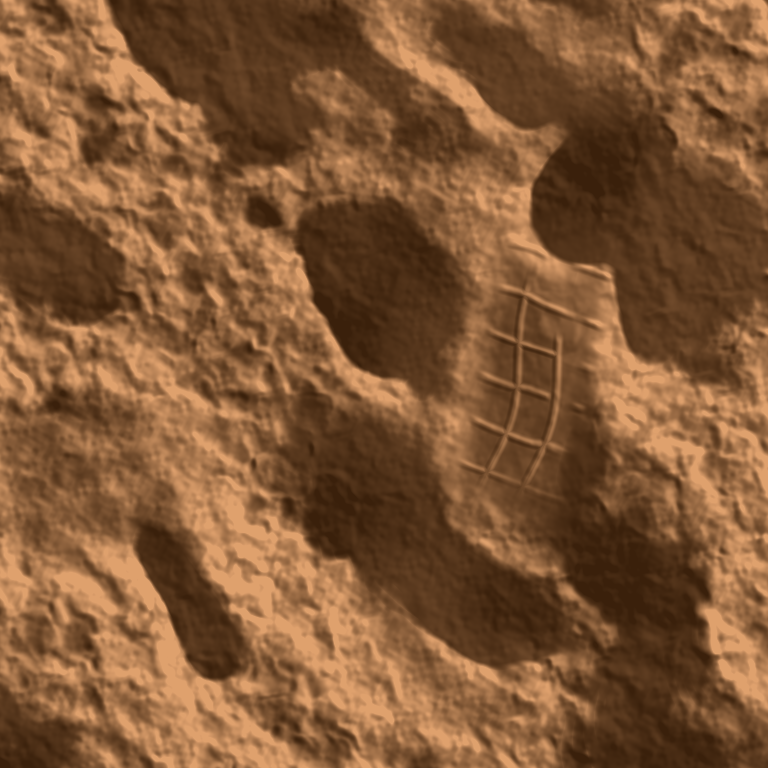
Write a WebGL 1 fragment shader that draws this texture.

```glsl
precision highp float;
// Rough ochre sand with ridges, hollows and a boot print, lit low from the upper right.
uniform vec2 u_resolution;

const vec2 SUN = vec2(0.76, 0.65);

float hash(vec2 p) {
  vec3 q = fract(p.xyx * 0.1031);
  q += dot(q, q.yzx + 33.33);
  return fract((q.x + q.y) * q.z);
}

float noise(vec2 p) {
  vec2 i = floor(p), f = fract(p);
  f = f * f * f * (f * (f * 6.0 - 15.0) + 10.0);
  return mix(mix(hash(i), hash(i + vec2(1.0, 0.0)), f.x),
             mix(hash(i + vec2(0.0, 1.0)), hash(i + 1.0), f.x), f.y);
}

vec2 turn(vec2 p, float a) {
  float c = cos(a), s = sin(a);
  return vec2(c * p.x - s * p.y, s * p.x + c * p.y);
}

// Coordinates along the sole: x across, y towards the heel.
vec2 soleSpace(vec2 p) {
  return turn(p - vec2(0.70, 0.52), 0.21);
}

float soleMask(vec2 f) {
  float d = length(max(abs(f) - vec2(0.035, 0.14), 0.0));
  return 1.0 - smoothstep(0.015, 0.085, d);
}

// One jittered oval hollow per cell, in staggered rows.
float hollows(vec2 p) {
  vec2 g = p * 2.5 + vec2(-0.1, 0.0);
  g.x += 0.45 * mod(floor(g.y), 2.0);
  vec2 id = floor(g);
  vec2 jitter = vec2(hash(id + 7.0), hash(id + 19.0)) - 0.5;
  vec2 d = turn(fract(g) - 0.5 - 0.25 * jitter, 0.75);
  float r = mix(0.26, 0.37, hash(id + 41.0));
  return 1.0 - smoothstep(0.35, 1.0, length(d * vec2(0.95, 1.35)) / r);
}

// Large forms: ridges falling to the lower right, hollows, flattened sole.
float relief(vec2 p) {
  vec2 w = p + 0.1 * (vec2(noise(p * 6.0), noise(p * 6.0 + 31.0)) - 0.5);
  vec2 d = turn(w, 0.8);
  float h = 0.21 * noise(d * vec2(2.4, 5.6) + 11.0) + 0.055 * noise(d * vec2(8.0, 11.0) + 50.0);
  h += 0.02 * noise(turn(p, 0.4) * 24.0) - 0.075 * hollows(w);
  vec2 f = soleSpace(p);
  h = mix(h, 0.12, 0.85 * soleMask(f));
  float heel = length((f - vec2(0.01, 0.215)) * vec2(0.9, 0.85) + 0.15 * (w - p));
  return h - 0.06 * (1.0 - smoothstep(0.045, 0.09, heel));
}

float rib(float d) {
  return 1.0 - smoothstep(0.001, 0.007, abs(d));
}

// Raised tread: two bent lengthwise ribs and worn crossbars.
float tread(vec2 f) {
  float bend = f.x + 0.35 * f.y * f.y + 0.008 * sin(f.y * 24.0);
  float row = f.y + 0.15 * f.x + 0.008 * noise(f * 25.0);
  float bars = rib((fract(row * 17.0) - 0.5) / 17.0);
  float wear = smoothstep(0.25, 0.55, noise(f * 27.0 + 5.0));
  float rails = rib(abs(bend) - 0.026) * smoothstep(0.2, 0.45, noise(f * 15.0 + 8.0));
  float ends = 1.0 - smoothstep(0.13, 0.18, abs(f.y));
  return max(rails, bars * wear) * ends * (1.0 - smoothstep(0.06, 0.08, abs(f.x)));
}

// Small forms: clods, crumbs and grains, calmer inside the print.
float grains(vec2 p) {
  vec2 f = soleSpace(p);
  float sole = soleMask(f);
  float rough = smoothstep(0.3, 0.7, noise(p * 5.5 + 3.0));
  vec2 w = p + 0.014 * vec2(noise(p * 38.0), noise(p * 38.0 + 17.0));
  float h = (0.008 + 0.013 * rough) * noise(turn(w, 0.7) * vec2(28.0, 40.0));
  h += (0.006 + 0.006 * rough) * noise(turn(w, 1.2) * 70.0);
  h += 0.0036 * noise(turn(p, 2.1) * 130.0);
  return h * (1.0 - 0.6 * sole) + 0.007 * sole * tread(f);
}

// Cast shadow: how far the ground rises above the ray to the sun.
float castShadow(vec2 p) {
  float base = relief(p) + 0.6 * (grains(p) - 0.013), block = -1.0;
  for (int i = 1; i <= 22; i++) {
    float s = float(i) / 22.0;
    s = 0.3 * s * mix(s, 1.0, 0.4);
    block = max(block, relief(p + SUN * s) + 0.003 - base - 0.42 * s);
  }
  return smoothstep(-0.007, 0.013, block);
}

void main() {
  vec2 p = gl_FragCoord.xy / min(u_resolution.x, u_resolution.y);
  vec2 e = SUN * 0.0024;
  float large = (relief(p - e) - relief(p + e)) / 0.0048;
  float small = (grains(p - e) - grains(p + e)) / 0.0048;
  large /= 1.0 + 0.8 * abs(large);
  small /= 1.0 + 0.3 * abs(small);

  // Sunlit tone against dim, low-contrast shade.
  float lit = 0.73 + 0.42 * large + 0.55 * small + 0.14 * (noise(p * 4.0 + 70.0) - 0.5);
  float shade = 0.06 + 0.14 * small + 0.3 * (noise(p * 9.0 + 90.0) - 0.5);
  float tone = clamp(mix(lit, shade, castShadow(p)), -0.08, 1.12);

  vec3 color = mix(vec3(0.27, 0.16, 0.07), vec3(0.81, 0.58, 0.39), tone);
  gl_FragColor = vec4(color, 1.0);
}
```
